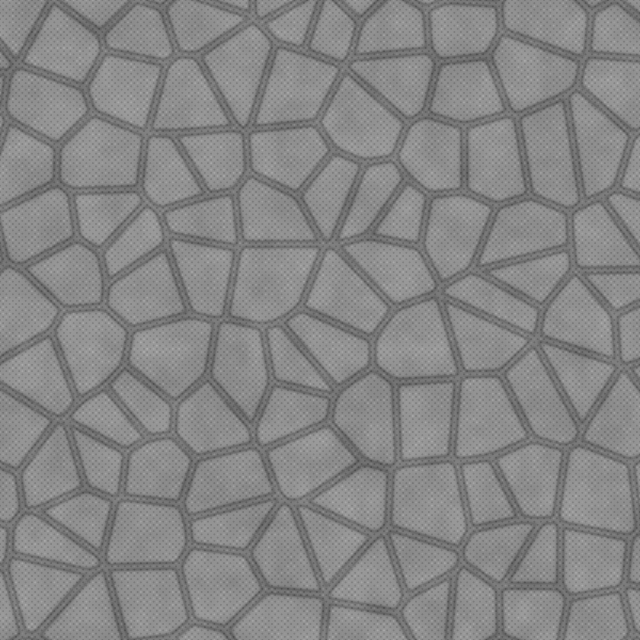
Reproduce this pattern procedurally as a Shadertoy shader.

```glsl
vec2 hash22(vec2 p) {
    vec3 q = fract(p.xyx * vec3(0.1031, 0.1030, 0.0973));
    q += dot(q, q.yzx + 33.33);
    return fract((q.xx + q.yz) * q.zy);
}

float valueNoise(vec2 p) {
    vec2 cell = floor(p), f = fract(p);
    f = f * f * (3.0 - 2.0 * f);
    float low = mix(hash22(cell).x, hash22(cell + vec2(1, 0)).x, f.x);
    float high = mix(hash22(cell + vec2(0, 1)).x, hash22(cell + vec2(1, 1)).x, f.x);
    return mix(low, high, f.y);
}

float smoothMin(float a, float b, float k) {
    float h = max(k - abs(a - b), 0.0) / k;
    return min(a, b) - 0.25 * h * h * k;
}

// Distance to the nearest Voronoi border, with softly rounded corners
float borderDistance(vec2 p) {
    vec2 home = floor(p), nearestCell = home, toNearest = vec2(0);
    float nearest = 1e3;
    for (int y = -2; y <= 2; y++)
    for (int x = -2; x <= 2; x++) {
        vec2 cell = home + vec2(x, y);
        vec2 toSeed = cell + hash22(cell + 17.0) - p;
        float d = dot(toSeed, toSeed);
        if (d < nearest) {
            nearest = d;
            toNearest = toSeed;
            nearestCell = cell;
        }
    }
    float border = 1.0;
    for (int y = -2; y <= 2; y++)
    for (int x = -2; x <= 2; x++) {
        vec2 cell = nearestCell + vec2(x, y);
        if (x == 0 && y == 0) continue;
        vec2 toSeed = cell + hash22(cell + 17.0) - p;
        float d = dot(0.5 * (toNearest + toSeed), normalize(toSeed - toNearest));
        border = smoothMin(border, d, 0.06);
    }
    return max(border, 0.0);
}

float bell(float x, float width) {
    return exp(-x * x / (width * width));
}

void mainImage(out vec4 fragColor, in vec2 fragCoord) {
    vec2 uv = fragCoord / iResolution.y;

    // Cloudy grey surface
    float clouds = 0.6 * valueNoise(uv * 22.0) + 0.4 * valueNoise(uv * 55.0 + 9.0);
    float shade = 0.567 + 0.09 * (clouds - 0.5);

    // Wide seam with a dark line along each side
    float d = borderDistance(uv * 10.0);
    shade -= 0.08 * bell(d, 0.07) + 0.10 * bell(d - 0.048, 0.026);

    // Staggered lattice of dark dots, with scattered pale dots between them
    vec2 grid = uv * 100.0;
    vec2 wave = cos(6.28318 * grid);
    float lattice = wave.x * wave.y;
    float pale = hash22(floor(vec2(grid.x + grid.y, grid.x - grid.y)) + 300.0).x;
    shade -= 0.085 * smoothstep(0.2, 1.0, lattice);
    shade += 0.075 * pale * pale * smoothstep(0.2, 1.0, -lattice);

    fragColor = vec4(vec3(shade), 1.0);
}
```
